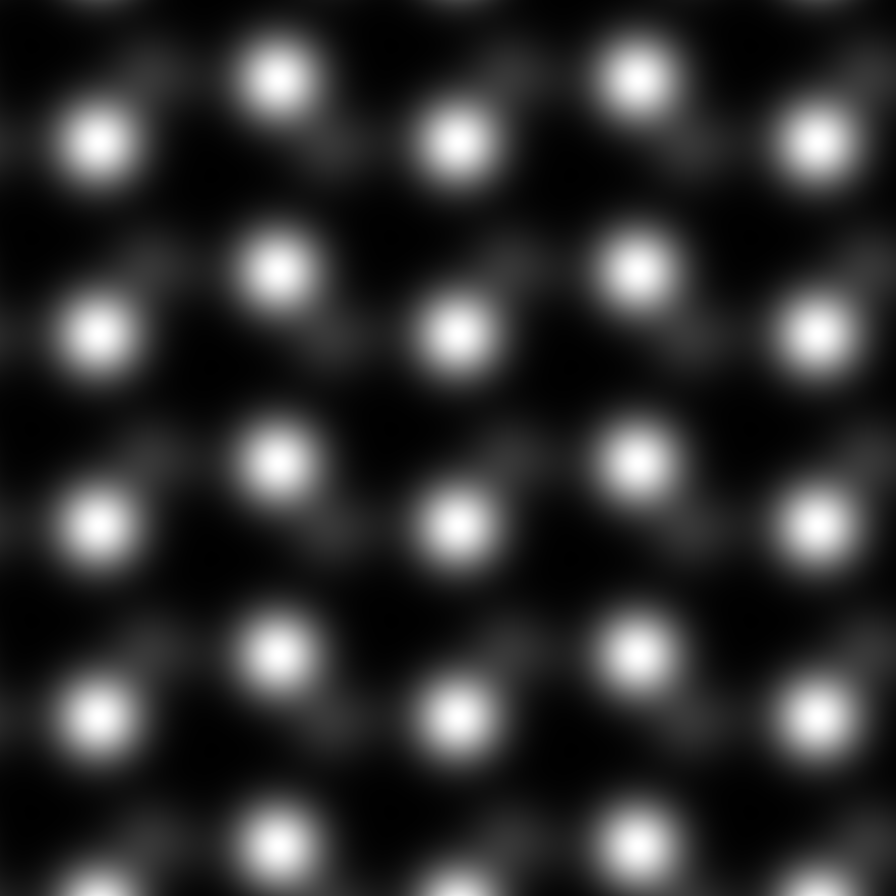
Write a WebGL 2 fragment shader that draws this pattern.

```glsl
#version 300 es
precision highp float;

#define COLUMN_STEP 0.2006
#define ROW_STEP 0.2139
#define FIRST_SPOT vec2(0.1107, 0.8411)
#define ODD_COLUMN_LIFT 0.0703
#define SPOT_SIZE 0.0332
#define TAIL_OFFSET vec2(0.056, 0.0755)
#define TAIL_SIZE 0.033
#define TAIL_LEVEL 0.19
#define HALO_OFFSET vec2(-0.09, 0.0)
#define HALO_SIZE 0.026
#define HALO_LEVEL 0.05

uniform vec2 u_resolution;
out vec4 fragColor;

float glow(vec2 offset, float size) {
    return exp(-0.5 * dot(offset, offset) / (size * size));
}

// Bright core, dim diagonal tail and a trace of light on the left
float spot(vec2 offset) {
    return glow(offset, SPOT_SIZE)
         + TAIL_LEVEL * glow(offset - TAIL_OFFSET, TAIL_SIZE)
         + HALO_LEVEL * glow(offset - HALO_OFFSET, HALO_SIZE);
}

// Odd columns are lifted and mirrored top to bottom (glide symmetry)
float columnLight(vec2 p, float column) {
    float odd = mod(column, 2.0);
    vec2 offset = p - FIRST_SPOT - vec2(column * COLUMN_STEP, odd * ODD_COLUMN_LIFT);
    offset.y -= ROW_STEP * round(offset.y / ROW_STEP);
    float light = 0.0;
    for (int row = -1; row <= 1; row++) {
        vec2 local = offset - vec2(0.0, float(row) * ROW_STEP);
        local.y *= 1.0 - 2.0 * odd;
        light += spot(local);
    }
    return light;
}

void main() {
    vec2 p = gl_FragCoord.xy / u_resolution;
    float nearest = round((p.x - FIRST_SPOT.x) / COLUMN_STEP);

    // Sum the light of the neighbouring columns
    float light = 0.0;
    for (int i = -1; i <= 1; i++) {
        light += columnLight(p, nearest + float(i));
    }
    fragColor = vec4(vec3(clamp(light, 0.0, 1.0)), 1.0);
}
```
